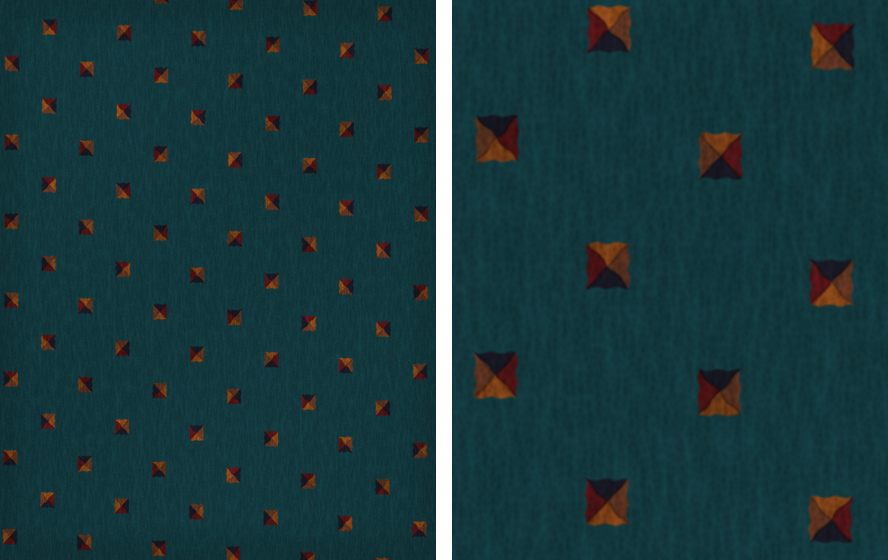
Left: the whole. Right: its middle third, enlarged.
Write a Shadertoy shader that draws this pattern.

```glsl
// Dark teal cloth scattered with small four-facet squares on a slightly tilted,
// half-drop lattice. Each square turns or mirrors its facet colours by hash;
// stretched cellular noise and layered sines give the threads and uneven dye.

#define STEP_ACROSS vec2(0.1329, 0.0104)
#define STEP_DOWN vec2(-0.0007, 0.1408)
#define FIRST_MOTIF vec2(0.0888, 0.0482)
#define HALF_SIZE vec2(0.0124, 0.0134)
#define CLOTH vec3(0.070, 0.222, 0.243)
#define ORANGE vec3(0.530, 0.265, 0.085)
#define RED vec3(0.330, 0.070, 0.080)
#define NAVY vec3(0.095, 0.090, 0.135)
#define BROWN vec3(0.390, 0.205, 0.125)
#define THREAD_DEPTH 0.20
#define EDGE_WOBBLE 0.0006

vec2 hash2(vec2 cell) {
    vec3 h = fract(cell.xyx * vec3(0.1031, 0.1030, 0.0973));
    h += dot(h, h.yzx + 33.33);
    return fract((h.xx + h.yz) * h.zy);
}

// Distance to the nearest jittered point of a unit grid
float cellular(vec2 p) {
    vec2 cell = floor(p);
    float nearest = 4.0;
    for (int j = -1; j <= 1; j++) {
        for (int i = -1; i <= 1; i++) {
            vec2 neighbour = cell + vec2(i, j);
            vec2 offset = neighbour + hash2(neighbour) - p;
            nearest = min(nearest, dot(offset, offset));
        }
    }
    return sqrt(nearest);
}

// Multiplier for thread streaks, fine grain and broad dye changes
float weave(vec2 p) {
    float streaks = cellular(p * vec2(210.0, 42.0)) - 0.5;
    float grain = cellular(p * vec2(300.0, 230.0) + 71.0) - 0.5;
    float warp = sin(p.x * 151.0 + 2.0 * sin(p.y * 9.0))
               + sin(p.x * 287.0 + 1.5 * sin(p.y * 13.0 + 2.0));
    float dye = sin(p.x * 7.0 + 2.0 * p.y) * sin(p.y * 5.0 + 0.6);
    return 1.0 + THREAD_DEPTH * (streaks + 0.8 * grain) + 0.012 * warp + 0.03 * dye;
}

// Centre of the nearest motif, in lattice steps
vec2 nearestMotif(vec2 p, mat2 lattice) {
    vec2 q = inverse(lattice) * (p - FIRST_MOTIF);
    vec2 corner = floor(q + 0.5);
    vec2 middle = floor(q) + 0.5;
    return length(lattice * (q - corner)) < length(lattice * (q - middle)) ? corner : middle;
}

vec3 facetColour(int index) {
    int k = index & 3;
    return k == 0 ? ORANGE : k == 1 ? RED : k == 2 ? NAVY : BROWN;
}

// Four triangles meeting at the centre of the square
vec3 facets(vec2 d, vec2 seed, float blur) {
    d.x *= seed.x < 0.5 ? -1.0 : 1.0;
    int turn = int(seed.y * 4.0);
    float rising = smoothstep(-blur, blur, d.x + d.y);
    float falling = smoothstep(-blur, blur, d.x - d.y);
    vec3 lower = mix(facetColour(turn), facetColour(turn + 1), falling);
    vec3 upper = mix(facetColour(turn + 3), facetColour(turn + 2), falling);
    vec3 colour = mix(lower, upper, rising);
    float seam = min(abs(d.x + d.y), abs(d.x - d.y));
    return colour * mix(0.78, 1.0, smoothstep(0.0, 0.2, seam));
}

void mainImage(out vec4 fragColor, in vec2 fragCoord) {
    vec2 p = vec2(fragCoord.x, iResolution.y - fragCoord.y) / iResolution.y;
    float pixel = 1.0 / iResolution.y;
    float thread = weave(p);
    vec3 colour = CLOTH * thread;

    // Printed motif with a slightly uneven outline
    mat2 lattice = mat2(STEP_ACROSS, STEP_DOWN);
    vec2 id = nearestMotif(p, lattice);
    vec2 seed = hash2(id * 2.0 + 37.0);
    vec2 local = p - FIRST_MOTIF - lattice * id;
    local += EDGE_WOBBLE * sin(local.yx * 520.0 + seed * 6.28);
    vec2 overhang = abs(local) - HALF_SIZE;
    float edge = max(overhang.x, overhang.y);
    float softness = max(pixel, 0.0012);
    float ink = 1.0 - smoothstep(-softness, softness, edge);
    vec3 print = facets(local / HALF_SIZE, seed, softness / HALF_SIZE.x);
    print *= mix(0.88, 1.12, hash2(id * 2.0 + 91.0).x) * mix(1.0, thread, 1.4);
    colour = mix(colour, print, ink * 0.96);

    // Gentle darkening at the cloth edges
    vec2 uv = fragCoord / iResolution.xy;
    vec2 border = smoothstep(0.0, 0.08, min(uv, 1.0 - uv));
    colour *= mix(0.9, 1.0, border.x * border.y);
    fragColor = vec4(colour, 1.0);
}
```
